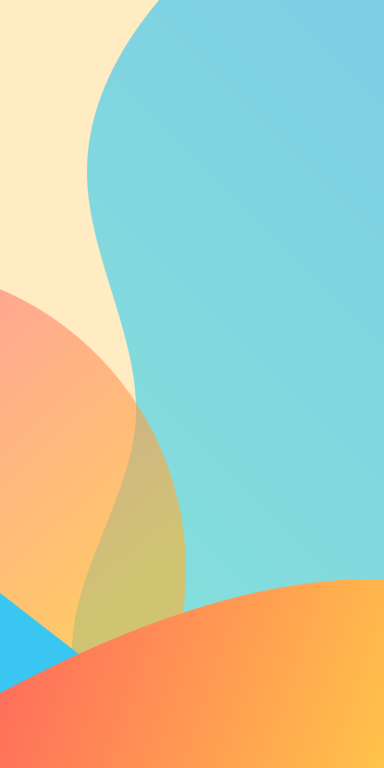
A Shadertoy shader for this background:

```glsl
// Flat layered waves: a cream field, a winding teal sheet, a translucent
// warm disc, a blue slope and a glowing orange hill. Each layer is a signed
// edge function, filled with a linear gradient and blended back to front.

const vec3 CREAM      = vec3(1.000, 0.925, 0.760);
const vec3 TEAL_LOW   = vec3(0.518, 0.870, 0.860);
const vec3 TEAL_HIGH  = vec3(0.492, 0.805, 0.895);
const vec3 DISC_ROSE  = vec3(1.000, 0.494, 0.455);
const vec3 DISC_GOLD  = vec3(1.000, 0.706, 0.192);
const vec3 SLOPE_BLUE = vec3(0.225, 0.782, 0.945);
const vec3 HILL_CORAL = vec3(1.000, 0.415, 0.360);
const vec3 HILL_AMBER = vec3(1.000, 0.765, 0.290);
const float DISC_ALPHA = 0.62;

// Smooth coverage of the region where the edge function is negative.
float coverage(float edge) {
    return clamp(0.5 - edge / max(fwidth(edge), 1e-5), 0.0, 1.0);
}

// Two-colour gradient: t rises along axis, starting at origin.
vec3 gradient(vec3 from, vec3 to, vec2 p, vec2 origin, vec2 axis) {
    return mix(from, to, clamp(dot(p - origin, axis), 0.0, 1.0));
}

// Left border of the teal sheet: two S-bends, then a parabola at the top.
float sheetBorder(float y) {
    float flare = max((y - 1.552) / 0.448, 0.0);
    float upperBend = 1.0 - smoothstep(0.932, 1.552, y);
    float lowerBend = 1.0 - smoothstep(0.307, 0.932, y);
    return 0.2266 + 0.1875 * flare * flare
         + 0.1276 * upperBend - 0.1667 * lowerBend;
}

// Hill profile: round at the crest, straighter down the flank.
float hillHeight(float x, float crestX, float crestY) {
    float u = abs(x - crestX);
    return crestY - 0.4255 * u * u / (1.0 + 0.356 * u);
}

void mainImage(out vec4 fragColor, in vec2 fragCoord) {
    // The canvas width is one unit.
    vec2 p = fragCoord / iResolution.x;
    vec3 color = CREAM;

    // Teal sheet
    vec3 teal = gradient(TEAL_LOW, TEAL_HIGH, p, vec2(0.5, 0.44), vec2(0.485));
    color = mix(color, teal, coverage(sheetBorder(p.y) - p.x));

    // Translucent disc
    float disc = length(p - vec2(-0.310, 0.516)) - 0.794;
    vec3 warm = gradient(DISC_ROSE, DISC_GOLD, p, vec2(0.0, 1.245), vec2(0.84, -0.92));
    color = mix(color, warm, DISC_ALPHA * coverage(disc));

    // Blue slope
    color = mix(color, SLOPE_BLUE, coverage(p.y - 0.456 + 0.775 * p.x));

    // Orange hill
    vec3 hill = gradient(HILL_CORAL, HILL_AMBER, p, vec2(0.0, 0.4), vec2(0.88, -0.30));
    color = mix(color, hill, coverage(p.y - hillHeight(p.x, 0.969, 0.492)));

    fragColor = vec4(color, 1.0);
}
```
